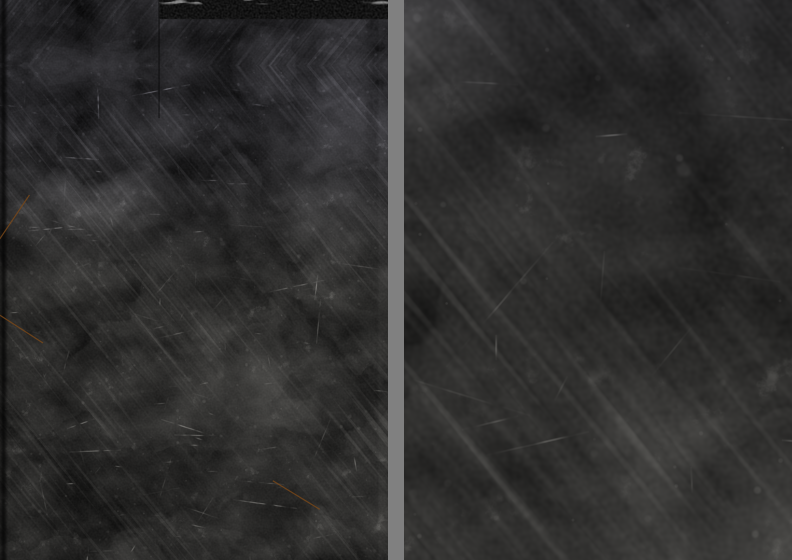
Left: the whole. Right: its middle third, enlarged.
Write a WebGL 2 fragment shader that draws this texture.

```glsl
#version 300 es
precision highp float;
// Worn dark metal plate: mottled grey tone from gradient noise, diagonal brushing
// folded about a line near the top, scattered pale scratches and specks,
// dark side edges, a shadowed strip at the top right and a few amber lines.

#define BASE_TONE 0.152
#define MOTTLE 0.180
#define STAIN 0.150
#define GRAIN 0.030
#define BRUSH 0.125
#define BRUSH_ANGLE -0.89
#define FOLD_Y 0.883
#define SCRATCH_COUNT 110
#define SCRATCH_GAIN 0.260
#define SPECK_GAIN 0.070
#define STRIP_CORNER vec2(0.284, 0.966)
#define AMBER vec3(0.48, 0.28, 0.09)

uniform vec2 u_resolution;
out vec4 fragColor;

vec2 hash2(vec2 p) {
  vec3 q = fract(p.xyx * vec3(0.1031, 0.1030, 0.0973));
  q += dot(q, q.yzx + 33.33);
  return fract((q.xx + q.yz) * q.zy);
}

float corner(vec2 cell, vec2 f, vec2 offset) {
  return dot(hash2(cell + offset) * 2.0 - 1.0, f - offset);
}

float gradientNoise(vec2 p) {
  vec2 c = floor(p), f = fract(p);
  vec2 u = f * f * f * (f * (f * 6.0 - 15.0) + 10.0);
  return mix(mix(corner(c, f, vec2(0, 0)), corner(c, f, vec2(1, 0)), u.x),
             mix(corner(c, f, vec2(0, 1)), corner(c, f, vec2(1, 1)), u.x), u.y);
}

float fbm(vec2 p) {
  float sum = 0.0, amp = 0.6;
  for (int i = 0; i < 5; i++) {
    sum += amp * gradientNoise(p);
    p = mat2(1.6, 1.2, -1.2, 1.6) * p + 17.3;
    amp *= 0.55;
  }
  return sum;
}

// Coverage of a thin segment, smoothed over one pixel.
float stroke(vec2 p, vec2 a, vec2 b, float halfWidth, float px) {
  vec2 ab = b - a;
  float t = clamp(dot(p - a, ab) / dot(ab, ab), 0.0, 1.0);
  return 1.0 - smoothstep(max(halfWidth - px, 0.0), halfWidth + px, length(p - a - ab * t));
}

float glow(vec2 p, vec2 centre, vec2 size) {
  vec2 d = (p - centre) / size;
  return exp(-dot(d, d));
}

// Fine parallel lines, stretched along the brushing direction.
float brushing(vec2 p) {
  vec2 dir = vec2(cos(BRUSH_ANGLE), sin(BRUSH_ANGLE));
  vec2 q = vec2(dot(p, vec2(-dir.y, dir.x)), dot(p, dir));
  float fine = gradientNoise(q * vec2(210.0, 5.0));
  float broad = gradientNoise(q * vec2(70.0, 3.0) + 41.0);
  float streak = smoothstep(0.10, 0.42, gradientNoise(q * vec2(150.0, 5.5) + 9.0))
               + smoothstep(0.15, 0.45, gradientNoise(q * vec2(115.0, 3.5) + 77.0));
  return 0.4 * fine + 0.35 * broad + 0.6 * streak;
}

float scratches(vec2 p, float width, float px) {
  float sum = 0.0;
  for (int i = 0; i < SCRATCH_COUNT; i++) {
    vec2 place = hash2(vec2(i, 3.7)), look = hash2(vec2(i, 61.2)), form = hash2(vec2(i, 127.9));
    float angle = form.x < 0.6 ? mix(-0.35, 0.35, look.x) : mix(0.85, 1.9, look.x);
    vec2 reach = vec2(cos(angle), sin(angle)) * mix(0.006, 0.06, form.y * form.y);
    vec2 centre = place * vec2(width, 0.86);
    float line = stroke(p, centre - reach, centre + reach, 0.0005, px);
    float taper = 1.0 - 0.7 * smoothstep(0.2, 1.0, length(p - centre) / length(reach));
    sum += line * taper * mix(0.2, 1.0, look.y * look.y);
  }
  return sum * smoothstep(-0.35, 0.3, gradientNoise(p * 75.0));
}

float specks(vec2 p, float scale, float px) {
  vec2 cell = floor(p * scale), h = hash2(cell + 5.0), k = hash2(cell + 83.0);
  float radius = mix(0.04, 0.2, k.x * k.x) / scale;
  float d = length(p - (cell + 0.25 + 0.5 * h) / scale);
  return step(0.82, k.y) * h.x * (1.0 - smoothstep(radius * 0.4, radius + px, d));
}

void main() {
  float px = 1.0 / u_resolution.y, width = u_resolution.x * px;
  vec2 p = gl_FragCoord.xy * px;
  vec2 folded = vec2(p.x, FOLD_Y - abs(p.y - FOLD_Y));

  // Broad light, cloudy mottling and crisp-edged stains.
  float light = 0.08 * glow(p, vec2(0.62, 0.74), vec2(0.15, 0.16))
              + 0.06 * glow(p, vec2(0.48, 0.33), vec2(0.22, 0.22))
              + 0.06 * glow(p, vec2(0.20, 0.66), vec2(0.18, 0.14));
  vec2 warp = 0.03 * vec2(gradientNoise(folded * 9.0), gradientNoise(folded * 9.0 + 63.0));
  float cloud = fbm((folded + warp) * vec2(4.0, 5.0) + 2.0);
  float stain = fbm((folded + warp) * vec2(11.0, 15.0) + 31.0);
  float edge = fbm((folded + warp) * 4.5 + 57.0);
  float patches = smoothstep(0.04, 0.07, edge) * (1.0 - 0.6 * smoothstep(0.07, 0.25, edge));
  float tone = BASE_TONE + light + MOTTLE * cloud + STAIN * stain - 0.028 * patches;

  // Surface wear: brushing, small scuffs, scratches and specks.
  float worn = smoothstep(-0.25, 0.25, fbm(folded * 3.0 + 11.0)) * (0.5 + 7.0 * light) + 0.12;
  float scuffs = smoothstep(0.12, 0.4, fbm(folded * 48.0 + 5.0)) * smoothstep(-0.1, 0.25, stain);
  tone += BRUSH * worn * brushing(folded) + 0.09 * scuffs + GRAIN * gradientNoise(p * 260.0);
  tone += SCRATCH_GAIN * scratches(p, width, px);
  tone += SPECK_GAIN * (specks(p, 22.0, px) * 0.6 + specks(p + 0.37, 65.0, px));

  // Side edges and the vertical seam.
  tone *= mix(0.35, 1.0, smoothstep(0.006, 0.016, p.x)) + 0.35 * (1.0 - smoothstep(0.0, 0.006, p.x));
  tone += 0.025 * smoothstep(width - 0.020, width - 0.014, p.x);
  tone *= 1.0 - 0.5 * stroke(p, vec2(STRIP_CORNER.x, 0.79), vec2(STRIP_CORNER.x, 1.0), 0.0004, px);
  vec3 tint = mix(vec3(1.01, 1.0, 0.97), vec3(0.99, 0.98, 1.05), smoothstep(0.45, 0.85, p.y));
  vec3 colour = max(tone, 0.03) * tint;

  // Shadowed strip with broken highlights along its top.
  vec2 inside = smoothstep(vec2(-px), vec2(px), p - STRIP_CORNER);
  float strip = 0.075 + 0.10 * gradientNoise(p * 230.0);
  float highlight = smoothstep(0.05, 0.3, gradientNoise(vec2(p.x * 26.0, p.y * 90.0)));
  strip += 0.45 * highlight * smoothstep(0.990, 0.996, p.y);
  colour = mix(colour, vec3(max(strip, 0.01)), inside.x * inside.y);

  // Amber lines.
  float amber = stroke(p, vec2(0.0, 0.574), vec2(0.052, 0.651), 0.0004, px)
              + stroke(p, vec2(0.0, 0.437), vec2(0.076, 0.388), 0.0004, px)
              + stroke(p, vec2(0.488, 0.141), vec2(0.570, 0.091), 0.0004, px);
  fragColor = vec4(mix(colour, AMBER, 0.8 * min(amber, 1.0)), 1.0);
}
```
